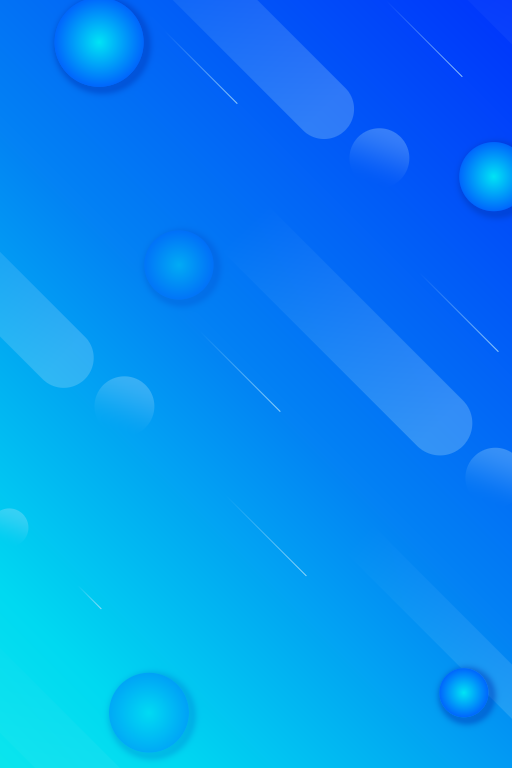
A Shadertoy shader for this background:

```glsl
const vec3 DEEP_BLUE = vec3(0.0, 0.20, 0.985);
const vec3 MID_BLUE = vec3(0.01, 0.51, 0.955);
const vec3 AQUA = vec3(0.0, 0.85, 0.945);
const vec3 PALE_AQUA = vec3(0.04, 0.90, 0.93);
const vec3 ORB_CORE = vec3(0.0, 0.89, 0.96);
const vec3 ORB_RIM = vec3(0.0, 0.40, 0.99);
const vec3 SHADOW = vec3(0.0, 0.22, 0.72);
const vec3 GLASS = vec3(0.72, 0.90, 0.98);

const vec2 SLOPE = vec2(0.7071, -0.7071);
const vec2 SHADOW_SHIFT = vec2(0.004, -0.004);
const float SHADOW_SOFTNESS = 0.007;
const float SHADOW_ALPHA = 0.45;
const float DOT_ALPHA = 0.30;
const float STREAK_HALF_WIDTH = 0.0007;
const float STREAK_ALPHA = 0.8;

// Orbs: centre, radius, opacity
const vec4 ORBS[5] = vec4[5](
    vec4(0.129, 0.945, 0.058, 1.0), vec4(0.643, 0.770, 0.045, 1.0),
    vec4(0.233, 0.655, 0.045, 0.45), vec4(0.194, 0.072, 0.052, 0.42),
    vec4(0.604, 0.098, 0.032, 1.0));

// Glass trails: head centre, radius, opacity
const vec4 TRAILS[6] = vec4[6](
    vec4(0.422, 0.858, 0.039, 0.25), vec4(0.573, 0.449, 0.042, 0.27),
    vec4(0.083, 0.534, 0.039, 0.25), vec4(0.723, 0.043, 0.025, 0.20),
    vec4(0.781, 0.883, 0.039, 0.08), vec4(0.169, -0.068, 0.039, 0.08));
const float TRAIL_LENGTH = 0.36;

// Glass dots: centre, radius
const vec3 DOTS[4] = vec3[4](
    vec3(0.494, 0.794, 0.039), vec3(0.162, 0.471, 0.039),
    vec3(0.645, 0.378, 0.039), vec3(0.012, 0.313, 0.025));

// Streaks: bright end, length
const vec3 STREAKS[6] = vec3[6](
    vec3(0.309, 0.865, 0.134), vec3(0.602, 0.900, 0.140),
    vec3(0.649, 0.542, 0.145), vec3(0.365, 0.464, 0.148),
    vec3(0.399, 0.250, 0.148), vec3(0.132, 0.207, 0.043));

float coverage(float dist, float pixel) {
    return clamp(0.5 - dist / pixel, 0.0, 1.0);
}

vec3 backdrop(vec2 uv) {
    float t = 0.4 * (1.0 - uv.x) + 0.6 * (1.0 - uv.y);
    vec3 color = mix(DEEP_BLUE, MID_BLUE, clamp(t / 0.5, 0.0, 1.0));
    color = mix(color, AQUA, clamp((t - 0.5) / 0.36, 0.0, 1.0));
    return mix(color, PALE_AQUA, clamp((t - 0.86) / 0.14, 0.0, 1.0));
}

// Distance to a half-infinite capsule reaching up and left from its head
float trailDistance(vec2 q, float radius) {
    return length(q - SLOPE * min(dot(q, SLOPE), 0.0)) - radius;
}

void mainImage(out vec4 fragColor, in vec2 fragCoord) {
    float pixel = 1.0 / iResolution.y;
    vec2 p = fragCoord * pixel;
    vec3 color = backdrop(fragCoord / iResolution.xy);

    // Fading glass trails
    for (int i = 0; i < 6; i++) {
        vec4 trail = TRAILS[i];
        vec2 q = p - trail.xy;
        float fade = clamp(1.0 + dot(q, SLOPE) / TRAIL_LENGTH, 0.0, 1.0);
        float mask = coverage(trailDistance(q, trail.z), pixel);
        color = mix(color, GLASS, mask * fade * trail.w);
    }

    // Glass dots, brightest at the upper right
    for (int i = 0; i < 4; i++) {
        vec2 q = (p - DOTS[i].xy) / DOTS[i].z;
        float fade = smoothstep(-0.9, 1.1, dot(q, vec2(0.35, 0.937)));
        float mask = coverage((length(q) - 1.0) * DOTS[i].z, pixel);
        color = mix(color, GLASS, mask * fade * DOT_ALPHA);
    }

    // Thin streaks
    for (int i = 0; i < 6; i++) {
        vec2 q = p - STREAKS[i].xy;
        float along = dot(q, SLOPE);
        float across = abs(dot(q, SLOPE.yx * vec2(-1.0, 1.0)));
        float fade = clamp(1.0 + along / STREAKS[i].z, 0.0, 1.0);
        float mask = coverage(across - STREAK_HALF_WIDTH, pixel) * coverage(along, pixel);
        color = mix(color, GLASS, mask * fade * STREAK_ALPHA);
    }

    // Glowing orbs over soft shadows
    for (int i = 0; i < 5; i++) {
        vec4 orb = ORBS[i];
        vec2 q = p - orb.xy;
        float radius = length(q);
        float mask = coverage(radius - orb.z, pixel);
        float gap = max(length(q - SHADOW_SHIFT) - orb.z, 0.0);
        float shade = exp(-pow(gap / SHADOW_SOFTNESS, 2.0)) * SHADOW_ALPHA;
        color = mix(color, SHADOW, shade * orb.w * (1.0 - mask));
        vec3 glow = mix(ORB_CORE, ORB_RIM, clamp(radius / orb.z, 0.0, 1.0));
        color = mix(color, glow, mask * orb.w);
    }

    fragColor = vec4(color, 1.0);
}
```
